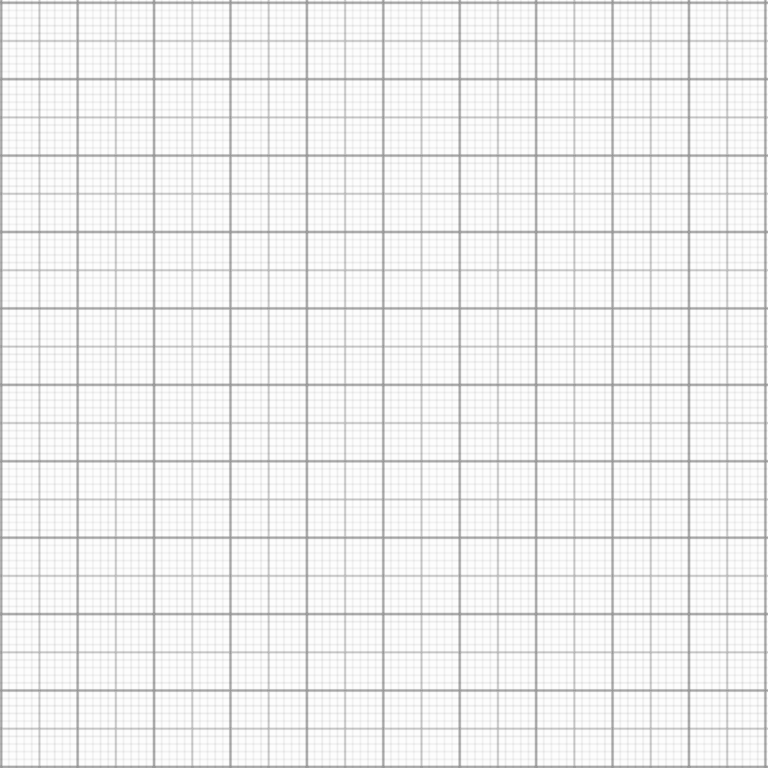
Write a WebGL 2 fragment shader that draws this pattern.

```glsl
#version 300 es
precision highp float;
// Grey graph paper: ten by ten squares, each halved and split into tenths.

uniform vec2 u_resolution;
out vec4 fragColor;

float hash(vec2 p) {
    return fract(sin(dot(p, vec2(12.9898, 78.233))) * 43758.5453);
}

// Soft coverage of the nearest line of a set spaced evenly along one axis
float lineCover(float x, float spacing, float halfWidth) {
    float dist = abs(x - round(x / spacing) * spacing);
    float soft = max(0.0013, 0.6 / min(u_resolution.x, u_resolution.y));
    return 1.0 - smoothstep(halfWidth - soft, halfWidth + soft, dist);
}

// Tone left by all the lines crossing one axis
float axisTone(float x, float square, float axis) {
    float fine = square / 10.0;
    float lineId = round(x / fine);

    // Fine lines print a little unevenly
    float fineInk = mix(0.045, 0.075, hash(vec2(lineId, axis)));
    float tone = 1.0 - fineInk * lineCover(x, fine, 0.0011);

    // Half-square lines, then the heavy square borders
    tone = min(tone, 1.0 - 0.22 * lineCover(x, square / 2.0, 0.0013));
    return min(tone, 1.0 - 0.34 * lineCover(x, square, 0.0016));
}

void main() {
    vec2 uv = gl_FragCoord.xy / u_resolution;
    vec2 p = uv - vec2(0.0016, 0.0014);

    float across = axisTone(p.x, 0.0995, 1.0);
    float down = axisTone(p.y, 0.0995, 2.0);

    // Crossings darken slightly without doubling the heavy ink
    float tone = max(across * down, min(across, down) - 0.06);

    fragColor = vec4(vec3(0.993) * tone, 1.0);
}
```
